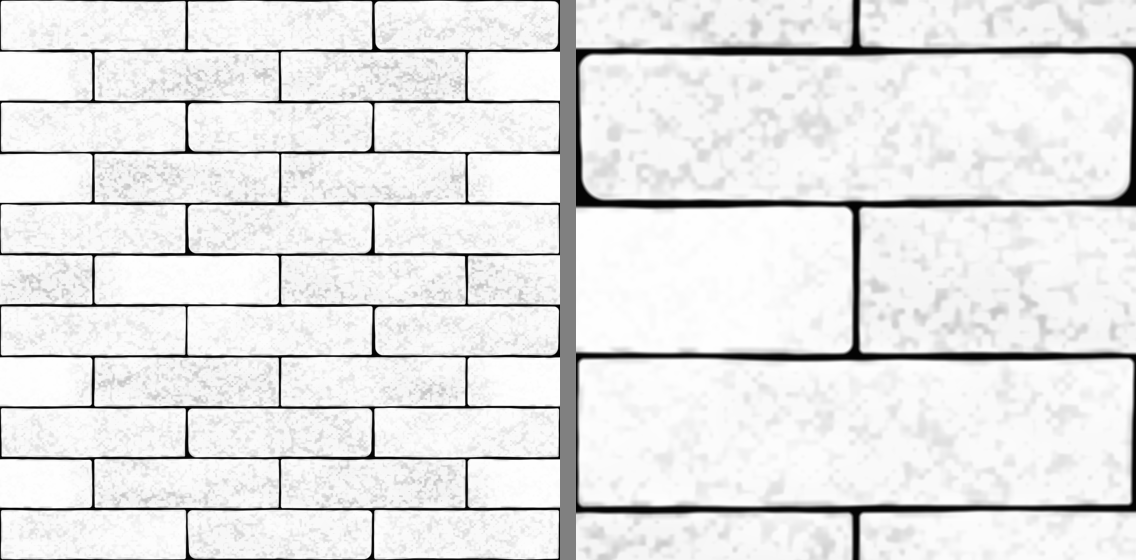
Left: the whole. Right: its middle third, enlarged.
This texture is drawn by a Shadertoy shader. Its source:

```glsl
const vec2 GRID = vec2(3.0, 11.0);
const vec3 MORTAR = vec3(0.015);
const vec3 PAINT = vec3(0.998);
const float JOINT_HALF_WIDTH = 0.0020;

float hash(vec2 p) {
    return fract(sin(dot(p, vec2(127.1, 311.7))) * 43758.5453);
}

float valueNoise(vec2 p) {
    vec2 cell = floor(p);
    vec2 f = fract(p);
    f = f * f * (3.0 - 2.0 * f);
    float low = mix(hash(cell), hash(cell + vec2(1.0, 0.0)), f.x);
    float high = mix(hash(cell + vec2(0.0, 1.0)), hash(cell + 1.0), f.x);
    return mix(low, high, f.y);
}

float roundedBox(vec2 p, vec2 halfSize, float radius) {
    vec2 q = abs(p) - halfSize + radius;
    return length(max(q, 0.0)) + min(max(q.x, q.y), 0.0) - radius;
}

// Position from the brick centre (xy), column and row from the top (zw)
vec4 brickCell(vec2 uv) {
    vec2 g = vec2(uv.x, 1.0 - uv.y) * GRID;
    float row = floor(g.y);
    g.x -= 0.5 * mod(row, 2.0);
    vec2 local = (fract(g) - 0.5) / GRID;
    return vec4(local.x, -local.y, mod(floor(g.x), GRID.x), row);
}

// 1 for the one brick in each row that differs from its neighbours
float accentBrick(float column, float row) {
    float phase = mod(row, 6.0);
    float accentColumn = mod(row, 2.0) < 0.5 ? 1.0 : 2.0;
    if (phase < 0.5) accentColumn = 2.0;
    if (phase > 4.5) accentColumn = 0.0;
    return 1.0 - step(0.5, abs(column - accentColumn));
}

float cornerRadius(vec2 p, float accent, float shifted) {
    float rounded = mix(p.y < 0.0 ? 0.014 : 0.009, 0.006, shifted);
    return mix(0.003, rounded, accent);
}

// Uneven brick outline, negative inside; taper narrows the lower sides
float brickDistance(vec2 p, vec2 seed, float radius, float taper) {
    float wobble = valueNoise(p * 16.0 + seed) - 0.5;
    wobble += 0.3 * (valueNoise(p * 90.0 + seed) - 0.5);
    vec2 halfSize = 0.5 / GRID - JOINT_HALF_WIDTH;
    halfSize.x -= taper * smoothstep(0.04, -0.04, p.y);
    return roundedBox(p, halfSize, radius) + 0.0018 * wobble;
}

// Grey patches broken into dark specks over a paler ground
float brickWear(vec2 p, vec2 seed) {
    float grain = 0.55 * valueNoise(p * 240.0 + seed)
                + 0.45 * valueNoise(p * 115.0 + seed.yx);
    float specks = smoothstep(0.42, 0.85, grain);
    float patches = 0.75 * valueNoise(p * vec2(14.0, 28.0) + seed)
                  + 0.25 * valueNoise(p * 60.0 + seed);
    float cover = smoothstep(0.1, 0.75, patches - 4.0 * p.y);
    return mix(0.45, 2.4, specks) * mix(0.35, 1.0, cover);
}

// Broken grey fringe along the joints, strongest at the lower edge
float jointFringe(vec2 p, vec2 seed, float dist) {
    float spots = smoothstep(0.35, 0.75, valueNoise(p * 75.0 + seed));
    float band = 1.0 - smoothstep(0.001, 0.005, -dist);
    float lower = smoothstep(-0.030, -0.040, p.y);
    return spots * band * mix(0.55, 1.0, lower);
}

void mainImage(out vec4 fragColor, in vec2 fragCoord) {
    vec2 uv = fragCoord / iResolution.xy;
    vec4 cell = brickCell(uv);
    vec2 p = cell.xy;
    float shifted = mod(cell.w, 2.0);
    float accent = accentBrick(cell.z, cell.w);
    vec2 seed = 60.0 * vec2(hash(cell.zw), hash(cell.wz + 7.3)) + 20.0;

    float radius = cornerRadius(p, accent, shifted);
    float taper = 0.0014 * accent * (1.0 - shifted);
    float dist = brickDistance(p, seed, radius, taper);

    // Shifted rows hold grey bricks and one white with worn ends
    float whiteDepth = mix(0.008, 0.060, smoothstep(0.10, 0.165, abs(p.x)));
    float depth = mix(mix(0.048, 0.062, accent), mix(0.090, whiteDepth, accent), shifted);
    float rim = mix(0.5, 1.0, smoothstep(0.001, 0.009, -dist));
    float shade = depth * rim * brickWear(p, seed) + 0.16 * jointFringe(p, seed, dist);
    vec3 brick = PAINT - shade;

    float softness = max(0.0014, 0.85 / iResolution.y);
    float joint = smoothstep(-softness, softness, dist);
    fragColor = vec4(mix(brick, MORTAR, joint), 1.0);
}
```
